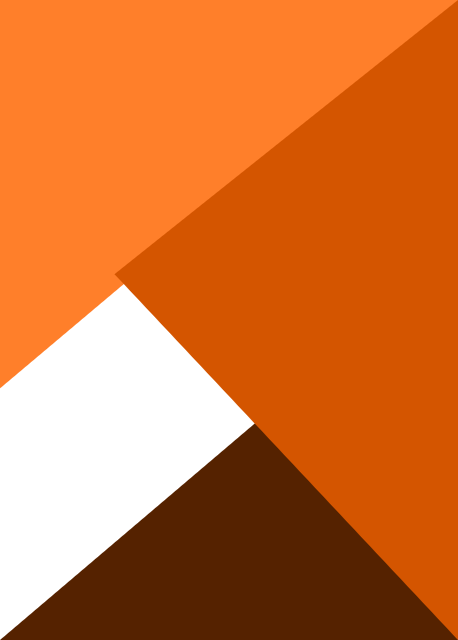
A Shadertoy shader for this background:

```glsl
// Flat overlapping diagonal panels in orange, white, brown and rust.

// Antialiased coverage of the half-plane below the line from a to b (a left of b).
float below(vec2 pixel, vec2 a, vec2 b) {
    vec2 start = a * iResolution.xy;
    vec2 along = normalize(b * iResolution.xy - start);
    float depth = dot(pixel - start, vec2(along.y, -along.x));
    return clamp(depth + 0.5, 0.0, 1.0);
}

void mainImage(out vec4 fragColor, in vec2 fragCoord) {
    vec3 orange = vec3(1.0, 0.498, 0.165);
    vec3 rust = vec3(0.831, 0.333, 0.0);
    vec3 brown = vec3(0.333, 0.133, 0.0);

    // Rising bands, stacked from back to front
    vec3 color = orange;
    color = mix(color, vec3(1.0), below(fragCoord, vec2(0.0, 0.3932), vec2(0.27, 0.556)));
    color = mix(color, brown, below(fragCoord, vec2(0.0), vec2(0.5566, 0.3385)));

    // Wedge on the right, opening from its tip to both right corners
    vec2 tip = vec2(0.25, 0.5716);
    float wedge = min(below(fragCoord, tip, vec2(1.0)),
                      1.0 - below(fragCoord, tip, vec2(1.0, 0.0)));
    color = mix(color, rust, wedge);

    fragColor = vec4(color, 1.0);
}
```
